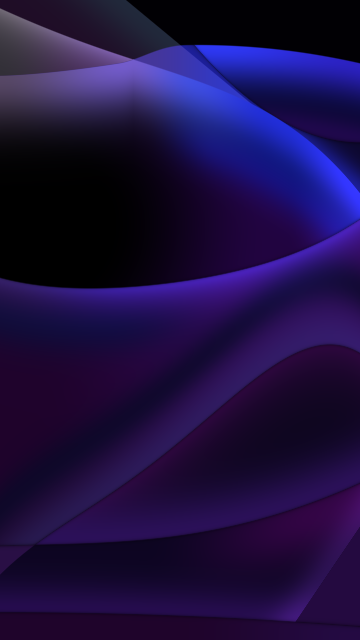
A WebGL 2 fragment shader for this background:

```glsl
#version 300 es
precision highp float;
// Overlapping translucent silk sheets in blue and violet on black.
// Each sheet starts at a smooth edge curve and is shaded by its depth below
// that edge with soft bell-shaped glows; later sheets cover earlier ones.
uniform vec2 u_resolution;
out vec4 fragColor;

// Quartic curve through five heights at x = 0, 1/4, 1/2, 3/4, 1
float curve(float x, float a, float b, float c, float d, float e) {
  float t = 4.0 * x;
  float d2 = a - 2.0 * b + c;
  float d3 = d - 3.0 * c + 3.0 * b - a;
  float d4 = e - 4.0 * d + 6.0 * c - 4.0 * b + a;
  return a + t * (b - a + (t - 1.0) / 2.0 * (d2 + (t - 2.0) / 3.0 * (d3 + (t - 3.0) / 4.0 * d4)));
}

// Soft bell around zero
float bell(float d, float width) {
  d /= width;
  return exp(-d * d);
}

// Antialiased coverage of the side where d is positive
float cover(float d) {
  float pixel = 0.9 / u_resolution.y;
  return smoothstep(-pixel, pixel, d);
}

// Thin dark shadow along a fold
float crease(float d) {
  return 1.0 - 0.4 * exp(-abs(d) / 0.002);
}

// Black sky, grey veil, and the blue sheet at the upper right
vec3 upperSheets(float x, float y, float wave, float ridge, float slant) {
  float left = cover(y - slant);
  vec3 veil = mix(vec3(0.12, 0.05, 0.15), vec3(0.13, 0.16, 0.23), bell(y - slant, 0.07));
  vec3 color = mix(vec3(0.005, 0.0, 0.015), veil, left);

  float v = y - ridge;
  vec3 blue = mix(vec3(0.16, 0.20, 0.82), vec3(0.15, 0.11, 0.62), smoothstep(0.6, 1.0, x));
  vec3 sheet = vec3(0.02, 0.02, 0.14) + blue * bell(v, 0.055)
             + vec3(0.10, 0.01, 0.15) * bell(v - 0.12, 0.03);
  float hem = y - 0.223 + 0.72 * (1.0 - x) * (1.0 - x);
  vec3 under = vec3(0.05, 0.03, 0.18) + vec3(0.06, 0.09, 0.42) * bell(y - slant, 0.035);
  sheet = mix(sheet, under, cover(hem)) * crease(hem);
  vec3 overlap = mix(vec3(0.27, 0.21, 0.60), vec3(0.19, 0.22, 0.78), smoothstep(0.4, 0.65, x));
  sheet = mix(sheet, overlap, left);
  color = mix(color, sheet, cover(v));

  // Pale veil between the two crossing edges on the left
  vec3 pale = mix(vec3(0.45, 0.42, 0.47), vec3(0.49, 0.37, 0.68), smoothstep(0.0, 0.35, x));
  vec3 shade = mix(vec3(0.18, 0.17, 0.20), vec3(0.22, 0.12, 0.27), smoothstep(0.0, 0.25, x));
  vec3 grey = mix(shade, pale, exp(-max(y - wave, 0.0) / 0.035));
  return mix(color, grey, cover(y - wave) * cover(ridge - y));
}

// Large sheet with a bright rim and a black hollow
vec3 hollowSheet(float x, float y, float v) {
  vec3 rim = mix(vec3(0.34, 0.28, 0.40), vec3(0.45, 0.36, 0.80), smoothstep(0.0, 0.36, x));
  rim = mix(rim, vec3(0.25, 0.31, 0.89), smoothstep(0.36, 0.55, x));
  rim = mix(rim, vec3(0.13, 0.18, 0.85), smoothstep(0.52, 0.75, x));
  float outside = smoothstep(0.2, 0.65, length(vec2(x - 0.1, 1.8 * (y - 0.35))));
  vec3 color = rim * bell(v, 0.075);
  color += vec3(0.13, 0.015, 0.25) * outside * smoothstep(0.05, 0.16, v);
  color += vec3(0.01, 0.03, 0.24) * bell(v - 0.1, 0.04) * smoothstep(0.4, 0.6, x);
  return color + vec3(0.08, 0.04, 0.20) * smoothstep(0.8, 1.0, x);
}

// Middle sheet: lit top rim, dark diagonal fold, pale band above the next edge
vec3 middleSheet(float x, float v, float g) {
  vec3 rim = mix(vec3(0.11, 0.13, 0.28), vec3(0.12, 0.12, 0.50), smoothstep(0.0, 0.35, x));
  vec3 base = mix(vec3(0.12, 0.01, 0.17), vec3(0.20, 0.03, 0.33), smoothstep(0.1, 0.75, x));
  base = mix(base, vec3(0.04, 0.04, 0.20), 0.8 * bell(v - 0.065, 0.04) * (1.0 - smoothstep(0.3, 0.7, x)));
  base = mix(base, vec3(0.04, 0.03, 0.15), 0.85 * bell(g - 0.1, 0.042));
  vec3 band = mix(vec3(0.15, 0.10, 0.30), vec3(0.21, 0.11, 0.43), x);
  base = mix(base, band, bell(g, 0.06));
  return base + rim * exp(-max(v, 0.0) / 0.032);
}

void main() {
  vec2 uv = gl_FragCoord.xy / u_resolution;
  float x = uv.x;
  float y = 1.0 - uv.y; // depth from the top

  // Edge curves
  float wave = curve(x, 0.013, 0.070, 0.117, 0.178, 0.302);
  float rise = (x - 0.55) / 0.45;
  float ridge = mix(0.1185 - 0.0221 * pow(x / 0.36, 1.5), 0.0703 + 0.0286 * rise * rise,
                    smoothstep(0.33, 0.52, x));
  float slant = 0.466 * (x - 0.35);
  float bowl = curve(x, 0.434, 0.4505, 0.440, 0.409, 0.3425);
  float floorEdge = curve(x, 0.853, 0.849, 0.837, 0.807, 0.755);
  float swell = curve(x, 0.898, 0.793, 0.690, 0.5755, 0.552);
  float base = 0.957 + 0.022 * x * x;

  vec3 color = upperSheets(x, y, wave, ridge, slant);
  float top = y - max(wave, ridge);
  color = mix(color, hollowSheet(x, y, top), cover(top));
  color = mix(color, middleSheet(x, y - bowl, swell - y), cover(y - bowl)) * crease(y - bowl);

  // Dark pocket below the swelling edge
  float k = y - swell;
  vec3 pocket = vec3(0.035, 0.02, 0.10) + vec3(0.15, 0.01, 0.15) * exp(-max(k, 0.0) / 0.06);
  pocket = mix(pocket, vec3(0.17, 0.065, 0.35), bell(floorEdge - y, 0.065));
  color = mix(color, pocket, cover(k)) * crease(k);

  // Lowest sheet with a diagonal fold at the right
  float f = y - floorEdge;
  vec3 low = vec3(0.05, 0.02, 0.13) + vec3(0.15, 0.0, 0.14) * bell(f - 0.02, 0.06) * smoothstep(0.4, 0.9, x);
  low = mix(low, vec3(0.15, 0.05, 0.31), bell(base - y, 0.045));
  float fold = 0.823 + 0.83 * (1.0 - x) - y;
  low += vec3(0.11, 0.05, 0.18) * bell(fold, 0.06) * cover(fold);
  low = mix(low, vec3(0.14, 0.04, 0.25), cover(-fold));
  low = mix(low, vec3(0.16, 0.06, 0.27), cover(-k));
  color = mix(color, low, cover(f)) * crease(f);

  // Strip along the bottom
  vec3 strip = mix(vec3(0.12, 0.015, 0.17), vec3(0.14, 0.04, 0.26), smoothstep(0.5, 1.0, x));
  color = mix(color, strip, cover(y - base)) * crease(y - base);
  fragColor = vec4(color, 1.0);
}
```
